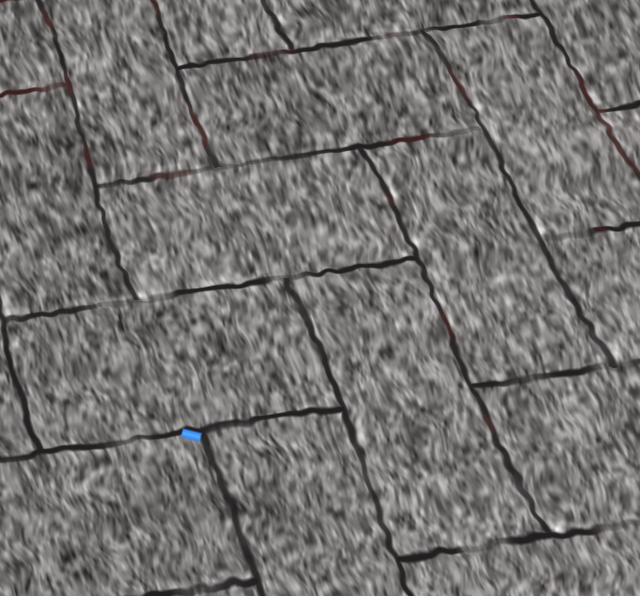
Reproduce this texture procedurally as a WebGL 1 fragment shader.

```glsl
precision highp float;
// Worn grey herringbone paving seen at a slant. A projective map turns the
// canvas into a unit lattice where each paver covers two cells; streaky
// noise makes the stone, broken dark joints and pale chipped rims its edges.

uniform vec2 u_resolution;

#define ORIGIN vec2(0.465, 0.531)    // lattice origin on the canvas
#define AXIS_U vec2(0.225, 0.034)    // one paver width, rightward
#define AXIS_V vec2(0.060, -0.238)   // one paver width, downward
#define DEPTH 0.068                  // perspective growth per row
#define SEAM_BEND 0.075              // drift of the long seams
#define JOINT_WIDTH 0.024            // half width, in paver widths
#define GRAIN_SCALE vec2(135.0, 56.0)
#define GRAIN_CONTRAST 0.50
#define STONE vec3(0.475, 0.465, 0.462)
#define JOINT_COLOR vec3(0.13, 0.12, 0.125)
#define RUST vec3(0.24, 0.13, 0.12)
#define FLECK_COLOR vec3(0.20, 0.52, 0.95)

float hash(vec2 p) {
  vec3 h = fract(vec3(p.xyx) * 0.1031);
  h += dot(h, h.yzx + 33.33);
  return fract((h.x + h.y) * h.z);
}

float noise(vec2 p) {
  vec2 i = floor(p), f = fract(p);
  f = f * f * (3.0 - 2.0 * f);
  return mix(mix(hash(i), hash(i + vec2(1.0, 0.0)), f.x),
             mix(hash(i + vec2(0.0, 1.0)), hash(i + 1.0), f.x), f.y);
}

float cross2(vec2 a, vec2 b) { return a.x * b.y - a.y * b.x; }

// Invert the perspective by solving two linear equations.
vec2 toLattice(vec2 q) {
  vec2 v = AXIS_V + DEPTH * q, r = q - ORIGIN;
  vec2 p = vec2(cross2(r, v), cross2(AXIS_U, r)) / cross2(AXIS_U, v);
  p.x += SEAM_BEND * sin((p.x + p.y - 1.5) * 1.5708);
  return p;
}

// Distances to the left, right, top and bottom edges; id names the paver.
vec4 paverEdges(vec2 p, out vec2 id) {
  vec2 cell = floor(p), f = fract(p);
  float part = mod(cell.x + cell.y, 4.0);
  vec4 edge = vec4(f.x, 1.0 - f.x, f.y, 1.0 - f.y);
  id = cell;
  if (part < 0.5) edge.w = 1.0;                                  // upper half
  else if (part < 1.5) { edge.z = 1.0; id.y -= 1.0; }            // lower half
  else if (part < 2.5) edge.y = 1.0;                             // left half
  else { edge.x = 1.0; id.x -= 1.0; }                            // right half
  return edge;
}

// Streaks leaning along the long seams, with a gently wandering direction.
float stoneGrain(vec2 q) {
  q += 0.014 * (vec2(noise(q * 22.0), noise(q * 22.0 + 47.0)) - 0.5);
  vec2 s = vec2(dot(q, vec2(0.94, 0.34)), dot(q, vec2(0.34, -0.94))) + 3.0;
  float coarse = noise(s * GRAIN_SCALE) - 0.5;
  float fine = noise(s * GRAIN_SCALE * 1.7 + 19.0) - 0.5;
  float blotch = noise(q * 60.0 + 71.0) - 0.5;
  return 0.72 * coarse + 0.48 * fine + 0.25 * blotch;
}

float rim(float d) {
  return smoothstep(0.02, 0.045, d) * (1.0 - smoothstep(0.06, 0.11, d));
}

void main() {
  vec2 q = gl_FragCoord.xy / u_resolution.y;
  vec2 p = toLattice(q);
  vec2 ragged = vec2(noise(p * 13.0 + 90.0), noise(p * 13.0 + 130.0)) - 0.5;
  vec2 id;
  vec4 edge = paverEdges(p + 0.035 * ragged, id);

  // Stone: grain, a tone per paver and a soft light toward the right.
  float tone = 1.0 + 0.08 * (hash(id + 40.0) - 0.5);
  tone += 0.07 * (q.x - 0.55) + 0.10 * (noise(p * 2.2 + 60.0) - 0.5);
  vec3 color = STONE * tone + GRAIN_CONTRAST * stoneGrain(q);

  // Pale chips to the right of upright seams and above level ones.
  float chips = smoothstep(0.35, 0.8, noise(p * 9.0 + 25.0));
  color += chips * (0.17 * rim(edge.x) + 0.09 * rim(edge.w));

  // Joints: upright ones nearly whole, level ones more broken.
  float wear = noise(p * 3.5 + 150.0);
  float width = JOINT_WIDTH * mix(0.7, 1.25, noise(p * 7.0 + 200.0));
  vec2 gap = vec2(min(edge.x, edge.y), min(edge.z, edge.w));
  vec2 joint = 1.0 - smoothstep(vec2(width * 0.4), vec2(width * 1.5), gap);
  joint *= vec2(mix(0.75, 1.0, wear), mix(0.3, 1.0, smoothstep(0.2, 0.65, wear)));
  float rust = smoothstep(0.70, 0.9, noise(p * 4.0 + 300.0));
  color = mix(color, mix(JOINT_COLOR, RUST, rust), max(joint.x, joint.y));

  // One small blue shard lying in a joint.
  vec2 shard = q - vec2(0.321, 0.270);
  shard = abs(vec2(shard.x - 0.25 * shard.y, shard.y + 0.25 * shard.x));
  float cover = 1.0 - smoothstep(-0.002, 0.003, max(shard.x - 0.016, shard.y - 0.007));
  color = mix(color, FLECK_COLOR + 0.25 * (1.0 - shard.y / 0.007) * vec3(0.6, 0.6, 0.2), cover);

  gl_FragColor = vec4(clamp(color, 0.0, 1.0), 1.0);
}
```
